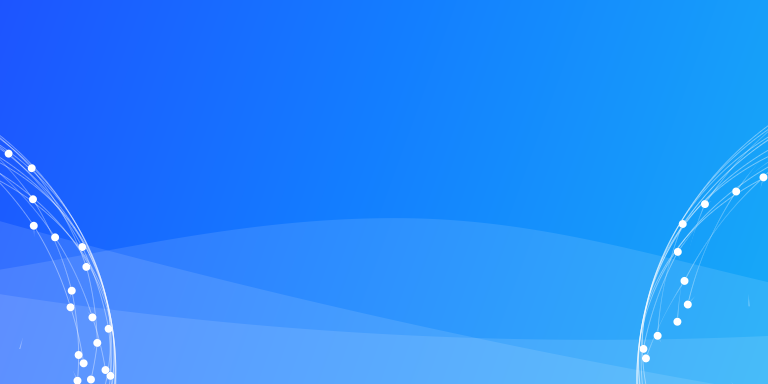
Give the GLSL for this background, as a WebGL 2 fragment shader.

```glsl
#version 300 es
precision highp float;

uniform vec2 u_resolution;
out vec4 fragColor;

#define SKY_LEFT vec3(0.115, 0.33, 1.0)
#define SKY_MIDDLE vec3(0.075, 0.49, 1.0)
#define SKY_RIGHT vec3(0.09, 0.67, 0.97)
#define WAVE_OPACITY 0.11
#define LINE_OPACITY 0.42
#define LINE_RADIUS 0.0012
#define NODE_RADIUS 0.0103
#define RIM_ARCS 8
#define LINK_STEP 5

const float PI = 3.14159265;

// Node angles run from startAngle over span; their inset from the rim swings with the index.
struct Globe {
    vec2 center;
    float radius, side;
    int count;
    float startAngle, span, spacing;
    float insetDepth, insetPhase, insetPeriod;
};

vec2 polar(float radius, float angle) {
    return radius * vec2(cos(angle), sin(angle));
}

float coverage(float signedDistance, float pixel) {
    return clamp(0.5 - signedDistance / pixel, 0.0, 1.0);
}

float screenBlend(float a, float b) {
    return 1.0 - (1.0 - a) * (1.0 - b);
}

vec2 nodePosition(Globe g, int index) {
    float i = float(index);
    float angle = g.startAngle + g.span * pow(i / float(g.count - 1), g.spacing);
    float swing = sin(PI * (i - g.insetPhase) / g.insetPeriod);
    return polar(0.988 - g.insetDepth * swing * swing, angle);
}

// Great circle seen as an ellipse with unit major axis.
float ellipseDistance(vec2 q, float tilt, float minor) {
    vec2 axis = polar(1.0, tilt);
    vec2 e = vec2(dot(q, axis), (q.y * axis.x - q.x * axis.y) / minor);
    float level = length(e);
    return abs(level - 1.0) * level / max(length(vec2(e.x, e.y / minor)), 0.001);
}

// Segment bowed away from the globe's center.
float arcDistance(vec2 q, vec2 a, vec2 b) {
    vec2 ab = b - a;
    float t = clamp(dot(q - a, ab) / dot(ab, ab), 0.0, 1.0);
    float bow = 0.48 * dot(ab, ab) * t * (1.0 - t);
    return length(q - a - ab * t - normalize(a + b) * bow);
}

float lineInk(float localDistance, Globe g, float pixel) {
    return LINE_OPACITY * coverage(localDistance * g.radius - LINE_RADIUS, pixel);
}

float globeInk(vec2 p, Globe g, float pixel) {
    vec2 q = (p - g.center) * vec2(g.side, 1.0) / g.radius;
    float ink = 0.0;

    // Arcs bundled along the rim
    for (int k = 0; k < RIM_ARCS; k++) {
        float f = float(k);
        float tilt = 0.04 + 0.36 * fract(f * 0.618);
        ink = screenBlend(ink, lineInk(ellipseDistance(q, tilt, 0.98 - 0.035 * f), g, pixel));
    }

    // Links between nodes, spokes into the globe, and the nodes themselves
    float nodes = 0.0;
    for (int i = 0; i < g.count; i++) {
        vec2 node = nodePosition(g, i);
        ink = screenBlend(ink, lineInk(arcDistance(q, node, nodePosition(g, i + LINK_STEP)), g, pixel));
        if (i % 2 == 0) {
            float turn = i % 4 == 0 ? 0.6 : -0.45;
            vec2 inner = polar(0.7, atan(node.y, node.x) + turn);
            ink = screenBlend(ink, lineInk(arcDistance(q, node, inner), g, pixel));
        }
        nodes = max(nodes, coverage(length(q - node) * g.radius - NODE_RADIUS, pixel));
    }
    return max(ink, nodes);
}

void main() {
    float pixel = 1.0 / u_resolution.y;
    vec2 p = gl_FragCoord.xy * pixel;
    float aspect = u_resolution.x * pixel;
    p.x *= 2.0 / aspect;

    // Slanted sky gradient
    float t = (0.94 * p.x + 0.34 * (1.0 - p.y)) / 2.22;
    vec3 color = mix(SKY_LEFT, SKY_MIDDLE, clamp(t / 0.45, 0.0, 1.0));
    color = mix(color, SKY_RIGHT, clamp((t - 0.45) / 0.55, 0.0, 1.0));

    // Translucent waves: a broad hill, a falling slope and a shallow bowl
    float fromCrest = p.x - 1.03;
    float hill = 0.432 - (fromCrest < 0.0 ? 0.093 : 0.125) * (1.0 - cos(1.97 * fromCrest));
    float slope = 0.424 - 0.28 * p.x + 0.028 * p.x * p.x;
    float bowl = 0.115 + 0.0495 * (p.x - 1.55) * (p.x - 1.55);
    vec3 waves = vec3(hill, slope, bowl);
    for (int i = 0; i < 3; i++)
        color = mix(color, vec3(1.0), WAVE_OPACITY * coverage(p.y - waves[i], pixel));

    // Networked globes at both sides
    Globe left = Globe(vec2(-0.518, 0.023), 0.82, 1.0, 18, -0.02, 0.838, 1.8, 0.11, 2.33, 4.65);
    Globe right = Globe(vec2(2.515, 0.0), 0.857, -1.0, 11, 0.08, 0.716, 1.4, 0.11, 0.7, 6.3);
    float ink = max(globeInk(p, left, pixel), globeInk(p, right, pixel));
    fragColor = vec4(mix(color, vec3(1.0), ink), 1.0);
}
```
